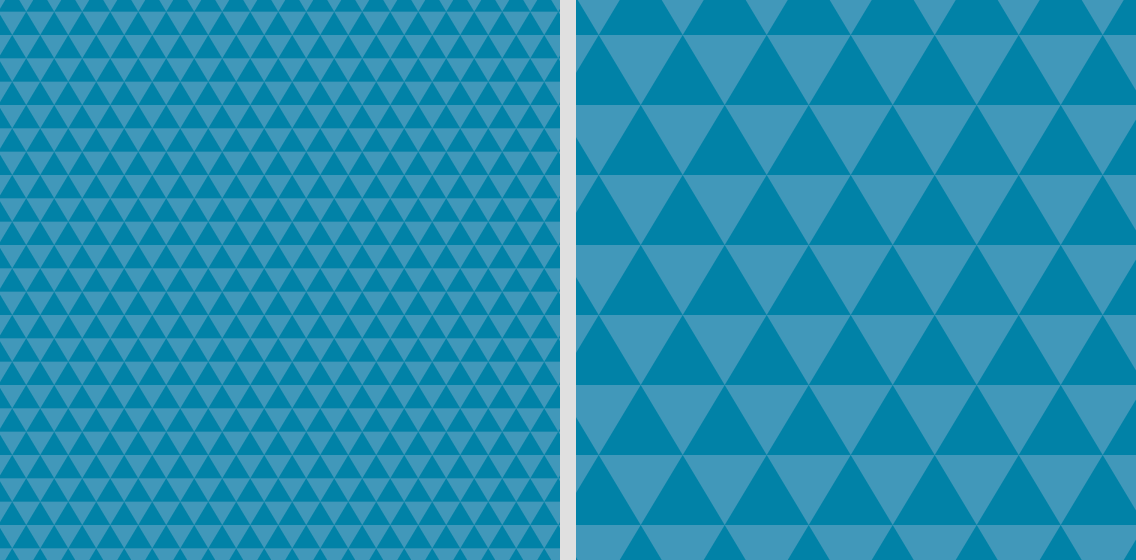
Left, the full canvas; right, a detail of the centre.
A WebGL 1 fragment shader for this pattern:

```glsl
precision highp float;

uniform vec2 u_resolution;

const vec2 REPEATS = vec2(20.0, 24.0);    // triangles across, rows down (rows divisible by 4)
const vec2 OFFSET = vec2(0.063, 0.5);     // lattice shift, in repeats
const vec3 DEEP_BLUE = vec3(0.005, 0.508, 0.653);
const vec3 PALE_BLUE = vec3(0.255, 0.598, 0.730);

// Smoothed square wave: +1 on (0, 1), -1 on (1, 2), period 2.
float stripeSign(float t, float footprint) {
    float edgeDistance = abs(mod(t - 0.5, 2.0) - 1.0) - 0.5;
    return clamp(2.0 * edgeDistance / footprint, -1.0, 1.0);
}

// Stripes along one lattice direction, smoothed over one pixel.
float latticeStripe(vec2 p, vec2 direction, vec2 pixel) {
    return stripeSign(dot(p, direction), length(direction * pixel));
}

void main() {
    vec2 pixel = REPEATS / u_resolution;
    vec2 p = gl_FragCoord.xy * pixel + OFFSET;

    // Every triangle edge flips the colour, so the three stripe signs multiply.
    float parity = latticeStripe(p, vec2(0.0, 1.0), pixel)
                 * latticeStripe(p, vec2(1.0, 0.5), pixel)
                 * latticeStripe(p, vec2(1.0, -0.5), pixel);

    gl_FragColor = vec4(mix(PALE_BLUE, DEEP_BLUE, 0.5 + 0.5 * parity), 1.0);
}
```
